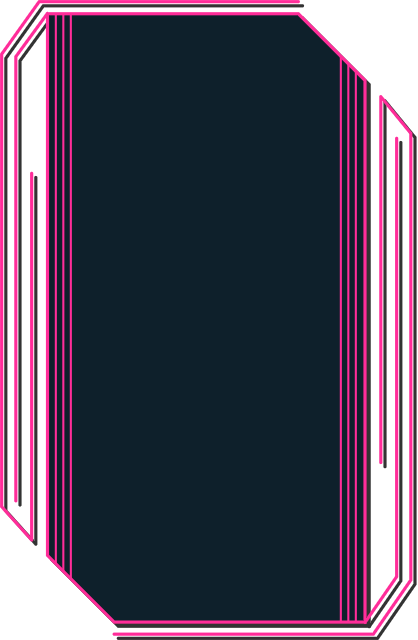
This background is drawn by a WebGL 1 fragment shader. Its source:

```glsl
precision highp float;
// Dark panel with cut corners, pink neon outline, edge stripes and offset rails with shadows.

uniform vec2 u_resolution;

const vec2 CENTER = vec2(247.5, 381.5);
const vec3 WHITE = vec3(1.0);
const vec3 NAVY = vec3(0.055, 0.125, 0.17);
const vec3 PINK = vec3(1.0, 0.176, 0.6);
const vec3 SHADOW = vec3(0.2);

float segment(vec2 p, vec2 a, vec2 b) {
  vec2 ab = b - a;
  return length(p - a - ab * clamp(dot(p - a, ab) / dot(ab, ab), 0.0, 1.0));
}

// Signed distance to a box with two opposite corners cut at 45 degrees.
float panel(vec2 p) {
  vec2 q = p - CENTER;
  vec2 box = abs(q) - vec2(190.5, 365.0);
  return max(max(box.x, box.y), (abs(q.x - q.y) - 475.5) * 0.7071);
}

// Outer hooked rail and inner rail of one side; skew shifts the bends slightly.
float sideRails(vec2 p, float skew) {
  vec2 top = vec2(47.0, 2.0);
  vec2 shoulder = vec2(2.0, 65.0 + 2.0 * skew);
  vec2 foot = vec2(2.0, 608.0 - 5.0 * skew);
  vec2 hook = vec2(38.0, 648.0 - skew);
  vec2 bend = vec2(19.0, 68.0 + 3.0 * skew);
  float d = segment(p, vec2(358.0, 2.0), top);
  d = min(d, segment(p, top, shoulder));
  d = min(d, segment(p, shoulder, foot));
  d = min(d, segment(p, foot, hook));
  d = min(d, segment(p, hook, vec2(38.0, 208.0)));
  d = min(d, segment(p, vec2(57.0, 16.0), bend));
  return min(d, segment(p, bend, vec2(19.0, 601.0 - 4.0 * skew)));
}

// Both sides, the right one turned half a circle about the center.
float rails(vec2 p) {
  return min(sideRails(p, 0.0), sideRails(2.0 * CENTER - p, 1.0));
}

// Three upright stripes near each side of the panel.
float stripes(vec2 p) {
  float x = abs(p.x - 247.0);
  float d = abs(mod(x - 157.5, 9.0) - 4.5);
  return max(d - 1.25, abs(x - 171.0) - 13.5);
}

float cover(float d, float pixel) {
  return clamp(0.5 - d / pixel, 0.0, 1.0);
}

void main() {
  // Canvas is 768 units high, with y measured down from the top.
  float pixel = 768.0 / u_resolution.y;
  vec2 p = vec2(gl_FragCoord.x, u_resolution.y - gl_FragCoord.y) * pixel;
  vec2 shadowPoint = p - 5.0;
  float body = panel(p);

  // Shadows below, then the panel, then the pink lines.
  float shade = min(panel(shadowPoint), rails(shadowPoint)) - 1.9;
  vec3 color = mix(WHITE, SHADOW, cover(shade, pixel));
  color = mix(color, NAVY, cover(body, pixel));
  color = mix(color, PINK, cover(max(stripes(p), body), pixel));
  color = mix(color, PINK, cover(min(abs(body), rails(p)) - 1.9, pixel));

  gl_FragColor = vec4(color, 1.0);
}
```
